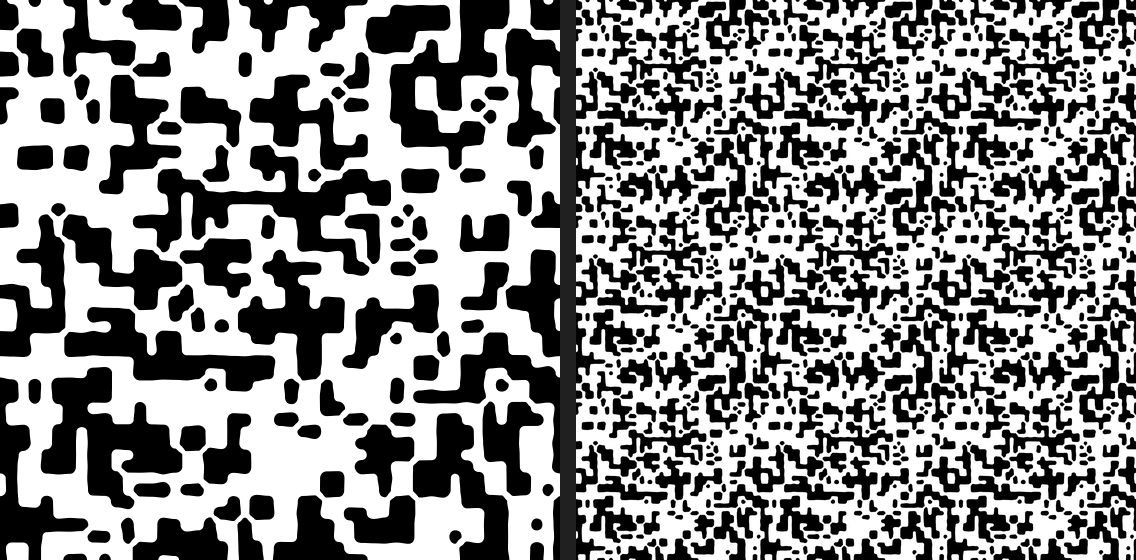
Left, the tile; right, the same tile 3 across and 3 down.
Give the GLSL for this pattern, as a WebGL 2 fragment shader.

```glsl
#version 300 es
precision highp float;
// Draws a seamless scatter of small rounded black blocks, bars and dots on white.

uniform vec2 u_resolution;
out vec4 outColor;

const int CELLS = 24;
const int FINE_CELLS = 2 * CELLS;
const vec3 PAPER = vec3(1.0);
const vec3 INK = vec3(0.0);

// Integer hash of a lattice point, returned in 0..1.
float hash(ivec2 point, uint seed) {
    uint h = uint(point.x) * 1664525u + uint(point.y) * 22695477u + seed * 747796u;
    h = (h ^ (h >> 16)) * 0x7feb352du;
    h = (h ^ (h >> 15)) * 0x846ca68bu;
    return float((h ^ (h >> 16)) >> 8) / 16777216.0;
}

// Whether a cell fills its given half (0 or 1) along one axis.
bool fillsHalf(ivec2 cell, int side, float fullChance, uint seed) {
    int keptSide = hash(cell, seed + 1u) < 0.5 ? 0 : 1;
    return hash(cell, seed) < fullChance || side == keptSide;
}

// Each filled cell holds a block, a bar or a dot in its two by two quarters.
bool isInk(ivec2 fine, float density, float fullChance) {
    ivec2 cell = fine / 2;
    ivec2 side = fine % 2;
    return hash(cell, 1u) < density
        && fillsHalf(cell, side.x, fullChance, 2u)
        && fillsHalf(cell, side.y, fullChance, 4u);
}

// Signed strength, positive for ink; its variation tapers the outlines.
float inkStrength(ivec2 point, float density, float fullChance) {
    ivec2 fine = point % FINE_CELLS;
    float variation = hash(fine, 6u);
    return isInk(fine, density, fullChance) ? mix(0.4, 0.7, variation)
                                            : -mix(0.2, 0.6, variation);
}

// Smoothly blended lattice; a dip keeps blocks that touch diagonally apart.
float blockField(vec2 position, float density, float fullChance) {
    ivec2 corner = ivec2(floor(position));
    vec2 blend = smoothstep(0.0, 1.0, fract(position));
    float a = inkStrength(corner, density, fullChance);
    float b = inkStrength(corner + ivec2(1, 0), density, fullChance);
    float c = inkStrength(corner + ivec2(0, 1), density, fullChance);
    float d = inkStrength(corner + ivec2(1, 1), density, fullChance);
    bool diagonal = a * d > 0.0 && b * c > 0.0 && a * b < 0.0;
    vec2 hump = 4.0 * blend * (1.0 - blend);
    float dip = diagonal ? 0.4 * hump.x * hump.y : 0.0;
    return mix(mix(a, b, blend.x), mix(c, d, blend.x), blend.y) - dip;
}

// One-pixel soft edge around the zero line of a field.
float coverage(float field) {
    float slope = length(vec2(dFdx(field), dFdy(field)));
    return clamp(0.5 + field / max(slope, 0.00001), 0.0, 1.0);
}

void main() {
    vec2 uv = gl_FragCoord.xy / u_resolution;
    float field = blockField(uv * float(FINE_CELLS), 0.64, 0.65);
    outColor = vec4(mix(PAPER, INK, coverage(field)), 1.0);
}
```
